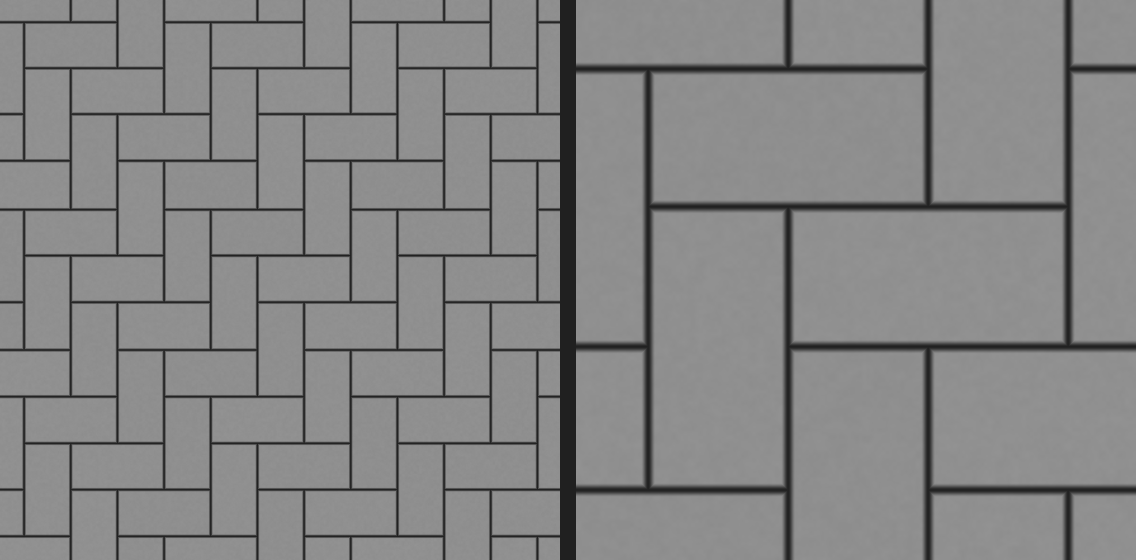
Left, the full canvas; right, a detail of the centre.
Give the GLSL for this pattern, as a Shadertoy shader.

```glsl
// Herringbone paving of plain grey 2:1 blocks with thin dark soft-edged joints.
// Each square cell is half a block: (column + row) mod 4 tells which half, and
// so which of its four edges is open. Fine grain and a slight tone shift finish it.

const float CELLS = 12.0;               // half-blocks across the canvas
const vec2 ORIGIN = vec2(0.516, 0.5);   // first grid lines, in cells
const float JOINT_REACH = 0.052;        // half width of the soft joint, in cells
const vec3 JOINT_COLOR = vec3(0.13);
const vec3 BLOCK_COLOR = vec3(0.562);
const float TONE_SPREAD = 0.008;        // tone change from block to block
const float GRAIN_AMOUNT = 0.022;
const float GRAIN_SCALE = 16.0;         // grain lattice steps per cell

// Uneven laying: upward shift of each horizontal joint, in 1/64 cell
const float COURSE_SHIFT[12] = float[12](
    0.5, 0.5, 0.0, 0.0, 0.0, 1.5, 1.5, 0.5, 3.5, 3.5, 2.5, 1.5);

// Integer hash to 0..1
float hash(ivec2 p) {
    uvec2 q = uvec2(p) * uvec2(1597334673u, 3812015801u);
    uint h = (q.x ^ q.y) * 1597334673u;
    h = (h ^ (h >> 15)) * 2246822519u;
    h ^= h >> 13;
    return float(h >> 8) / 16777216.0;
}

float valueNoise(vec2 p) {
    ivec2 i = ivec2(floor(p));
    vec2 f = fract(p);
    f = f * f * (3.0 - 2.0 * f);
    float low = mix(hash(i), hash(i + ivec2(1, 0)), f.x);
    float high = mix(hash(i + ivec2(0, 1)), hash(i + ivec2(1, 1)), f.x);
    return mix(low, high, f.y);
}

// Height of a horizontal joint, in cells
float courseHeight(int row) {
    return float(row) + COURSE_SHIFT[(row + 12) % 12] / 64.0;
}

// Distance to the nearest joint; also returns the block's anchor cell
float herringbone(vec2 p, out ivec2 block) {
    ivec2 cell = ivec2(floor(p));
    if (p.y < courseHeight(cell.y)) cell.y--;

    // 0 left half, 1 right half, 2 lower half, 3 upper half
    int part = (cell.x + cell.y + 14) % 4;
    block = cell - ivec2(part == 1 ? 1 : 0, part == 3 ? 1 : 0);

    float left = p.x - float(cell.x);
    float below = p.y - courseHeight(cell.y);
    float above = courseHeight(cell.y + 1) - p.y;

    float d = 1.0;
    if (part != 1) d = min(d, left);
    if (part != 0) d = min(d, 1.0 - left);
    if (part != 3) d = min(d, below);
    if (part != 2) d = min(d, above);
    return d;
}

void mainImage(out vec4 fragColor, in vec2 fragCoord) {
    vec2 p = fragCoord / iResolution.y * CELLS - ORIGIN;
    float pixel = CELLS / iResolution.y;

    ivec2 block;
    float d = herringbone(p, block);

    // Block face: per-block tone plus two layers of grain
    float grain = 0.6 * valueNoise(p * GRAIN_SCALE)
                + 0.4 * valueNoise(p * GRAIN_SCALE * 2.3 + 37.0) - 0.5;
    float tone = hash(block + 101) - 0.5;
    vec3 face = BLOCK_COLOR + TONE_SPREAD * tone + GRAIN_AMOUNT * grain;

    // Soft joint, never narrower than a pixel
    float cover = smoothstep(0.0, max(JOINT_REACH, pixel), d);
    fragColor = vec4(mix(JOINT_COLOR, face, cover), 1.0);
}
```
